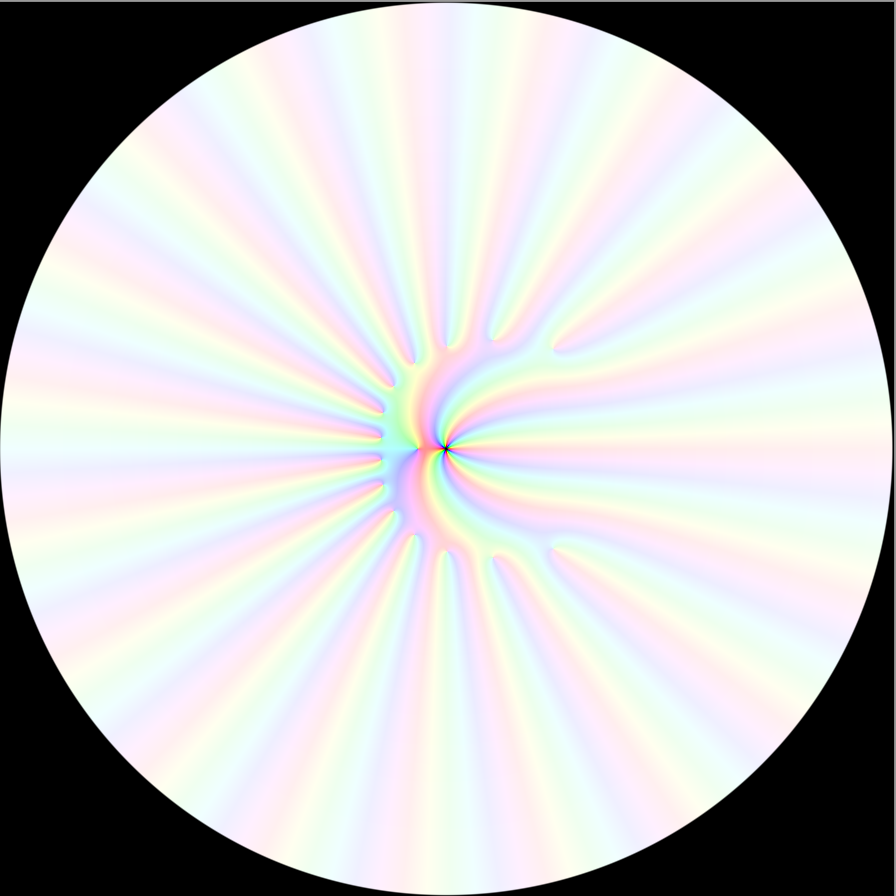
This background is drawn by a Shadertoy shader. Its source:

```glsl
// Phase portrait of a complex polynomial: pastel hue rays on a disk over black.
const float TAU = 6.2831853;
const vec2 DISK_CENTER = vec2(0.498, 0.499);
const float DISK_RADIUS = 0.498;
const float CORE_SCALE = 0.006;     // distance at which the core has unit modulus
const float CORE_ORDER = 4.0;       // multiplicity of the root at the center
const float INNER_ROOT = -0.064;    // single root on the real axis
const int RING_PAIRS = 7;           // conjugate root pairs on the open ring

// Log modulus and argument of a factor (z - root) / scale
vec2 logFactor(vec2 z, vec2 root, float scale) {
    vec2 d = z - root;
    return vec2(log(max(length(d), 1e-6) / scale), atan(d.y, d.x));
}

// Upper root of ring pair k: a curve that opens to the right
vec2 ringRoot(float k) {
    return vec2(-0.146 + k * (-0.0049 + k * (0.00837 + k * 0.00053)),
                 0.025 + k * (0.0514 + k * (0.00608 - k * 0.00152)));
}

// Logarithm of the whole polynomial
vec2 logPolynomial(vec2 z) {
    vec2 total = CORE_ORDER * logFactor(z, vec2(0.0), CORE_SCALE);
    total += logFactor(z, vec2(INNER_ROOT, 0.0), abs(INNER_ROOT));
    for (int i = 0; i < RING_PAIRS; i++) {
        vec2 root = ringRoot(float(i));
        float scale = length(root);
        total += logFactor(z, root, scale);
        total += logFactor(z, root * vec2(1.0, -1.0), scale);
    }
    return total;
}

vec3 hueColor(float turns) {
    vec3 ramp = abs(fract(turns + vec3(0.0, 2.0, 1.0) / 3.0) * 6.0 - 3.0);
    return clamp(ramp - 1.0, 0.0, 1.0);
}

// Argument sets the hue; modulus runs from black through pure hue to white
vec3 phaseColor(vec2 logValue) {
    float level = log(1.0 + exp(0.5 * logValue.x));
    float lightness = atan(level) * 8.0 / TAU - 1.0;
    float low = max(lightness, 0.0);
    float high = 1.0 + min(lightness, 0.0);
    return mix(vec3(low), vec3(high), hueColor(logValue.y / TAU));
}

void mainImage(out vec4 fragColor, in vec2 fragCoord) {
    float side = min(iResolution.x, iResolution.y);
    vec2 uv = (fragCoord - 0.5 * (iResolution.xy - side)) / side;
    float pixel = 1.0 / side;

    // Thin pale border on the top and right
    float border = smoothstep(-0.5, 0.5, (max(uv.x, uv.y) - 0.998) / pixel);
    vec3 color = vec3(0.6 * border);

    // Disk with a smooth edge
    vec2 z = (uv - DISK_CENTER) / DISK_RADIUS;
    float edge = (length(z) - 1.0) * DISK_RADIUS;
    float disk = 1.0 - smoothstep(-pixel, pixel, edge);
    color = mix(color, phaseColor(logPolynomial(z)), disk);

    fragColor = vec4(color, 1.0);
}
```
